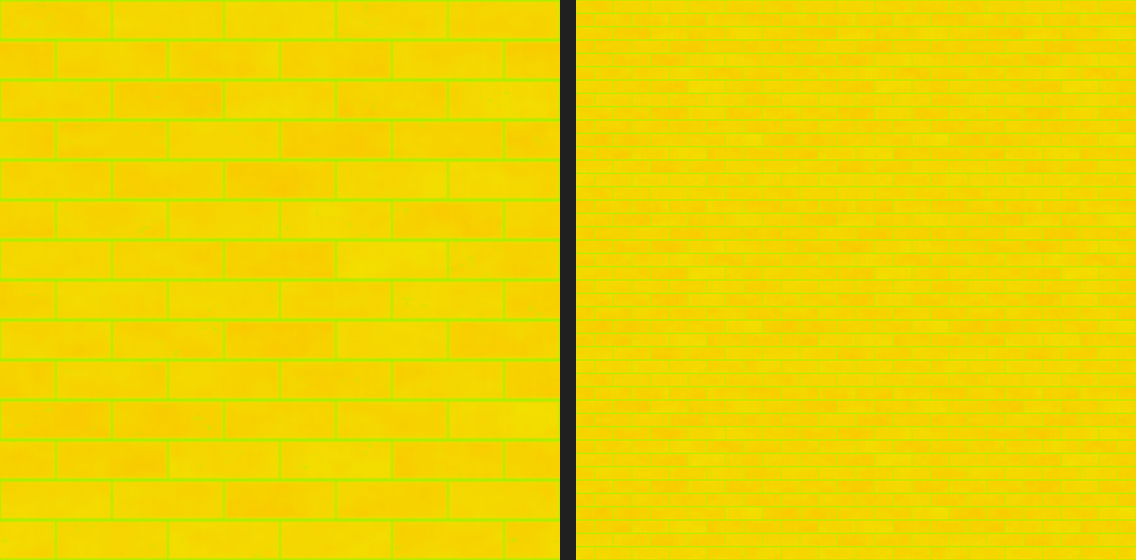
Left, the tile; right, the same tile 3 across and 3 down.
A three.js fragment shader for this texture:

```glsl
// Tiling running-bond wall of yellow bricks with thin lime joints and mottled wear.
#define REPEATS vec2(5.0, 14.0)      // bricks across, courses up
#define JOINT_HALF vec2(0.0023, 0.0031) // half widths of upright and level joints
#define EDGE_SOFT 0.0017
#define HALO_WIDTH 0.0085
#define BRICK_VARIATION 0.42
#define MOTTLE 0.85
#define SPECK_AMOUNT 0.55
#define BRICK_DEEP vec3(0.98, 0.782, 0.0)
#define BRICK_LIGHT vec3(0.952, 0.868, 0.0)
#define HALO_COLOR vec3(0.93, 0.87, 0.0)
#define JOINT_LEVEL vec3(0.69, 0.932, 0.0)
#define JOINT_UPRIGHT vec3(0.75, 0.915, 0.0)

varying vec2 vUv;

float hash(vec2 p) {
  return fract(sin(dot(p, vec2(127.1, 311.7))) * 43758.5453);
}

// Value noise whose lattice wraps over the canvas
float noise(vec2 uv, vec2 cells, float seed) {
  vec2 p = uv * cells;
  vec2 i = floor(p);
  vec2 f = fract(p);
  f = f * f * (3.0 - 2.0 * f);
  vec2 a = mod(i, cells) + seed;
  vec2 b = mod(i + 1.0, cells) + seed;
  return mix(mix(hash(a), hash(vec2(b.x, a.y)), f.x),
             mix(hash(vec2(a.x, b.y)), hash(b), f.x), f.y);
}

// Layered noise, centred on zero
float mottle(vec2 uv, float seed) {
  float sum = 0.0;
  float weight = 0.5;
  vec2 cells = vec2(14.0, 24.0);
  for (int k = 0; k < 4; k++) {
    sum += weight * (noise(uv, cells, seed) - 0.5);
    cells *= 2.0;
    weight *= 0.55;
  }
  return sum;
}

void main() {
  // Brick layout: every other course is shifted by half a brick
  vec2 grid = vUv * REPEATS;
  grid.x += 0.5 * mod(floor(grid.y) + 1.0, 2.0);
  vec2 brick = mod(floor(grid), REPEATS);
  vec2 cell = fract(grid);
  vec2 edgeDist = min(cell, 1.0 - cell) / REPEATS;
  float brickRand = hash(brick + 3.7);
  float seed = floor(hash(brick + 19.3) * 97.0);

  // Brick face: own tone, cloudy patches and faint upright streaks
  float streak = noise(vUv, vec2(110.0, 20.0), seed + 5.0) - 0.5;
  float tone = 0.58 + BRICK_VARIATION * (brickRand - 0.5)
             + MOTTLE * mottle(vUv, seed) + 0.14 * streak;
  vec3 color = mix(BRICK_DEEP, BRICK_LIGHT, clamp(tone, 0.0, 1.15));

  // Greenish specks gathered in patches on some bricks
  float patchMask = smoothstep(0.5, 0.8, noise(vUv, vec2(24.0, 32.0), seed + 11.0));
  float speck = smoothstep(0.72, 0.95, noise(vUv, vec2(150.0), seed + 23.0));
  float worn = smoothstep(0.35, 0.8, hash(brick + 41.9));
  color = mix(color, JOINT_UPRIGHT, SPECK_AMOUNT * speck * patchMask * worn);

  // Paler rim next to the joints
  vec2 rim = 1.0 - smoothstep(JOINT_HALF, vec2(HALO_WIDTH), edgeDist);
  color = mix(color, HALO_COLOR, 0.6 * max(rim.x, rim.y));

  // Soft joints with slightly uneven colour
  vec2 joint = 1.0 - smoothstep(JOINT_HALF - EDGE_SOFT, JOINT_HALF + EDGE_SOFT, edgeDist);
  float uneven = noise(vUv, vec2(90.0), 7.0);
  color = mix(color, JOINT_UPRIGHT, joint.x * (0.8 + 0.2 * uneven));
  color = mix(color, mix(JOINT_LEVEL, JOINT_UPRIGHT, 0.5 * uneven), joint.y);

  gl_FragColor = vec4(color, 1.0);
}
```
